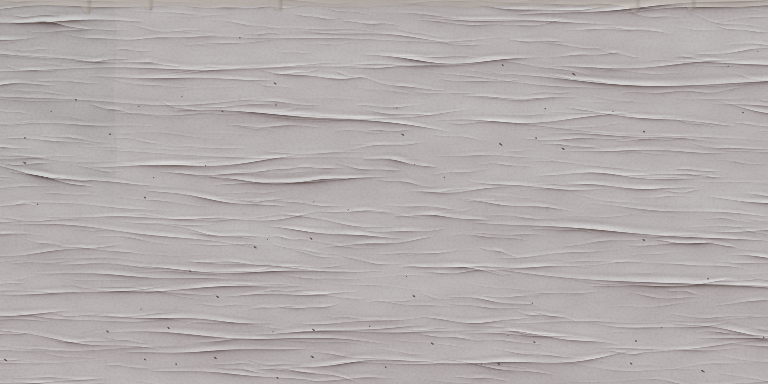
Write a WebGL 1 fragment shader that draws this texture.

```glsl
precision highp float;
// Weathered paper pasted on a wall, wrinkled into long, nearly level creases.
// Three scales of tapered creases are scattered on jittered grids, each with a
// lit ridge over a thin shadow; mottling, seams, specks and a torn top follow.

uniform vec2 u_resolution;

vec2 hash2(vec2 c) {
  vec2 k = vec2(dot(c, vec2(127.1, 311.7)), dot(c, vec2(269.5, 183.3)));
  return fract(sin(k) * 43758.5453);
}

// Distance to the nearest jittered point, about 0 to 1
float cellular(vec2 p) {
  vec2 id = floor(p);
  float nearest = 2.0;
  for (int j = -1; j <= 1; j++) {
    for (int i = -1; i <= 1; i++) {
      vec2 c = id + vec2(float(i), float(j));
      nearest = min(nearest, length(c + hash2(c) - p));
    }
  }
  return nearest;
}

// Light and shade of one layer of creases, one per grid cell
float creases(vec2 p, vec2 cell, float width, float seed, float pixel) {
  vec2 id = floor(p / cell);
  float shade = 0.0;
  for (int j = -1; j <= 1; j++) {
    for (int i = -1; i <= 1; i++) {
      vec2 c = id + vec2(float(i), float(j));
      vec2 place = hash2(c + seed);
      vec2 form = hash2(c + seed + 41.3);
      vec2 bend = hash2(c + seed + 87.9);
      float halfLength = cell.x * mix(0.3, 0.85, form.x);
      vec2 q = p - (c + place) * cell;
      float s = q.x / halfLength;
      float taper = max(1.0 - s * s, 0.0);
      float path = cell.y * ((bend.x - 0.62) * 0.5 * s + (bend.y - 0.4) * 0.35 * s * s
                 + 0.035 * sin(s * 5.0 + form.y * 40.0));
      float d = q.y - path;
      float w = width * (0.35 + 0.65 * taper) * mix(0.7, 1.25, form.y);
      float above = smoothstep(-0.5 * pixel, 0.5 * pixel, d);
      float ridge = exp(-pow(d / (w * 1.4), 2.0)) * 0.17 + exp(-abs(d) / (w * 4.0)) * 0.02;
      float shadow = exp(-abs(d) / (w * 0.6)) * 0.4 + exp(-abs(d) / (w * 2.6)) * 0.07;
      float rim = exp(-pow((d - 2.4 * w) / (w * 0.7), 2.0)) * 0.055;
      float swell = 0.75 + 0.25 * sin(s * 7.0 + bend.y * 30.0);
      float strength = sqrt(taper) * swell * mix(0.2, 1.0, form.y);
      shade += strength * mix(-shadow, ridge - rim, above);
    }
  }
  return shade;
}

// Small dark flecks, more frequent towards the bottom
float specks(vec2 p, float size, float pixel) {
  vec2 id = floor(p / size);
  vec2 rnd = hash2(id + 12.7);
  vec2 kind = hash2(id + 63.1);
  vec2 q = p - (id + 0.15 + 0.7 * rnd) * size;
  q.x += q.y * (kind.y - 0.5) * 2.0;
  float r = mix(0.0014, 0.0034, kind.y * kind.y);
  float present = step(kind.x, mix(0.36, 0.1, p.y));
  return present * (1.0 - smoothstep(r - 0.5 * pixel, r + 0.5 * pixel, length(q)));
}

void main() {
  float pixel = 1.0 / u_resolution.y;
  vec2 p = gl_FragCoord.xy * pixel;

  // Gentle warp shared by all creases
  vec2 w = p;
  w.y += 0.005 * sin(p.x * 4.3 + p.y * 9.0) + 0.002 * sin(p.x * 12.0 - p.y * 17.0 + 2.0);

  float shade = creases(w, vec2(0.62, 0.11), 0.0068, 3.0, pixel);
  shade += 0.8 * creases(w, vec2(0.32, 0.068), 0.0054, 19.0, pixel);
  shade += 0.5 * creases(w, vec2(0.16, 0.042), 0.0044, 37.0, pixel);
  shade = clamp(shade, -0.33, 0.125);

  // Broad undulation, blotches and fine grain
  shade += 0.009 * sin(w.y * 31.0 + 2.0 * sin(p.x * 3.1)) + 0.008 * sin(p.x * 4.3 + w.y * 13.0);
  shade += 0.036 * (0.45 - cellular(p * vec2(120.0, 160.0)));
  shade += 0.03 * (0.45 - cellular(p * vec2(9.0, 26.0) + 7.0));

  // Overlapping sheets: a faint vertical seam and a greyer upper left
  float seam = 0.3 + 0.004 * sin(p.y * 23.0);
  float leftSheet = 1.0 - smoothstep(seam - 0.003, seam + 0.003, p.x);
  float patchArea = leftSheet * smoothstep(0.46, 0.56, p.y);
  shade -= 0.004 * leftSheet + 0.012 * patchArea;

  vec3 paper = mix(vec3(0.710, 0.683, 0.683), vec3(0.718, 0.697, 0.695), smoothstep(0.0, 0.4, p.y));
  vec3 color = paper + shade * vec3(0.88, 1.0, 1.0);
  color.r -= 0.007 * patchArea;

  // Flecks of dirt
  color = mix(color, vec3(0.34, 0.26, 0.25), 0.8 * specks(p, 0.085, pixel));
  color = mix(color, vec3(0.45, 0.37, 0.36), 0.65 * specks(p + 5.3, 0.06, pixel));

  // Torn top edge with a few hanging tabs
  float column = floor(p.x / 0.17);
  vec2 tab = hash2(vec2(column, 5.0));
  float fromTab = p.x - (column + 0.25 + 0.5 * tab.x) * 0.17;
  float hang = 0.014 * step(0.45, tab.y) * (1.0 - smoothstep(0.006, 0.016, abs(fromTab)));
  float edge = 0.985 + 0.003 * sin(p.x * 19.0) + 0.0015 * sin(p.x * 71.0) - hang;
  float strip = smoothstep(edge - pixel, edge + pixel, p.y);
  color -= 0.08 * (1.0 - strip) * exp(-abs(p.y - edge) / 0.004);
  vec3 backing = vec3(0.70, 0.67, 0.65) - 6.0 * hang * smoothstep(-0.004, 0.012, fromTab);
  color = mix(color, backing + 0.5 * shade, strip);

  gl_FragColor = vec4(color, 1.0);
}
```
